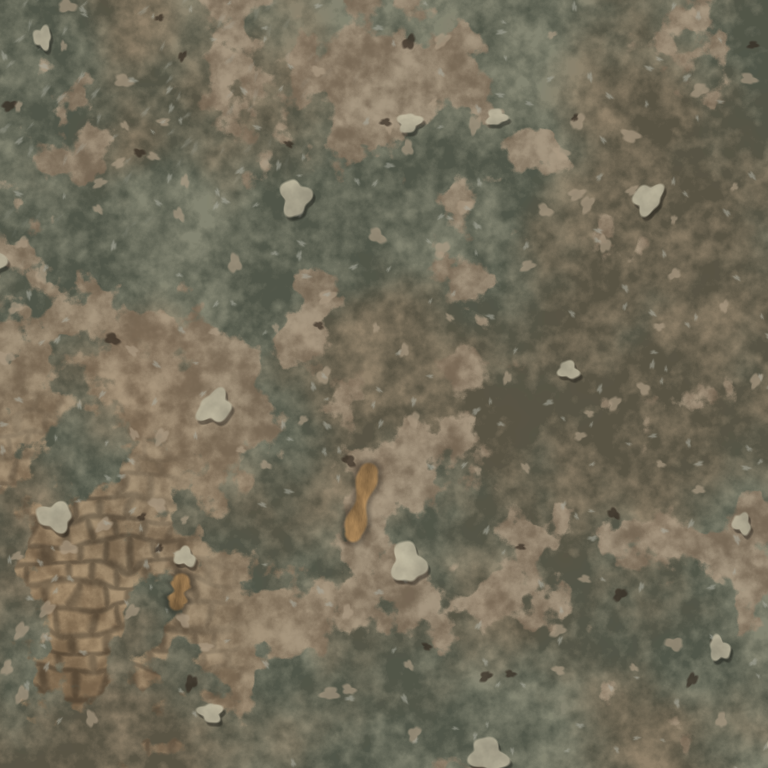
This texture is drawn by a three.js fragment shader. Its source:

```glsl
varying vec2 vUv;

const vec3 DARK_EARTH = vec3(0.335, 0.335, 0.285);
const vec3 PALE_EARTH = vec3(0.500, 0.478, 0.410);
const vec3 TAN_SHADE = vec3(0.475, 0.410, 0.335);
const vec3 TAN_LIGHT = vec3(0.670, 0.605, 0.515);
const vec3 STONE = vec3(0.700, 0.675, 0.585);
const vec3 GLINT = vec3(0.660, 0.660, 0.610);
const vec3 WOOD = vec3(0.570, 0.450, 0.300);
const vec3 PIT = vec3(0.200, 0.165, 0.130);

vec2 hash2(vec2 p) {
  vec3 q = fract(p.xyx * vec3(0.1031, 0.1030, 0.0973));
  q += dot(q, q.yzx + 33.33);
  return fract((q.xx + q.yz) * q.zy);
}

float noise(vec2 p) {
  vec2 i = floor(p), f = fract(p);
  f = f * f * (3.0 - 2.0 * f);
  float low = mix(hash2(i).x, hash2(i + vec2(1.0, 0.0)).x, f.x);
  float high = mix(hash2(i + vec2(0.0, 1.0)).x, hash2(i + 1.0).x, f.x);
  return mix(low, high, f.y);
}

float fbm(vec2 p) {
  float sum = 0.0, amp = 0.516;
  for (int i = 0; i < 5; i++) {
    sum += amp * noise(p);
    p = mat2(1.6, 1.2, -1.2, 1.6) * p + 17.3;
    amp *= 0.5;
  }
  return sum;
}

// Soft round region of influence
float clump(vec2 p, vec2 centre, vec2 radius) {
  vec2 d = (p - centre) / radius;
  return exp(-dot(d, d));
}

// Coverage of irregular chips, one per occupied cell
float chips(vec2 uv, float scale, float density, float radius, float stretch, float lean, float spread) {
  vec2 p = uv * scale, cell = floor(p);
  float nearest = 1.0;
  for (int j = -1; j <= 1; j++) {
    for (int i = -1; i <= 1; i++) {
      vec2 id = cell + vec2(float(i), float(j));
      vec2 spot = hash2(id + scale), kind = hash2(id + scale + 37.0);
      if (kind.x > density) continue;
      float angle = lean + spread * (kind.y - 0.5);
      float c = cos(angle), s = sin(angle);
      vec2 q = mat2(c, -s, s, c) * (p - id - 0.15 - 0.7 * spot);
      q.x /= stretch;
      float a = atan(q.y, q.x + 0.00001);
      float outline = 1.0 + 0.17 * sin(3.0 * a + 6.0 * spot.x) + 0.10 * sin(5.0 * a + 6.0 * spot.y);
      float size = radius * mix(0.45, 1.0, hash2(id + 71.0).x);
      nearest = min(nearest, length(q) - size * outline);
    }
  }
  float soft = 0.0018 * scale;
  return 1.0 - smoothstep(-soft, soft, nearest);
}

// Gaps between staggered, bent threads
float weaveGaps(vec2 uv, float scale) {
  vec2 p = uv * scale + 0.9 * vec2(noise(uv * 24.0), noise(uv * 24.0 + 40.0));
  p.x = p.x * 0.75 + 0.5 * mod(floor(p.y), 2.0);
  vec2 edge = 0.5 - abs(fract(p) - 0.5);
  return 1.0 - smoothstep(0.03, 0.24, min(edge.x, edge.y));
}

float twigDistance(vec2 p, vec2 a, vec2 b, float radius) {
  vec2 axis = b - a;
  float t = clamp(dot(p - a, axis) / dot(axis, axis), 0.0, 1.0);
  return length(p - a - axis * t) - radius * (0.8 + 0.25 * sin(9.0 * t));
}

vec3 ground(vec2 uv, float grain) {
  float damp = clump(uv, vec2(0.45, 0.71), vec2(0.17, 0.13)) + 0.7 * clump(uv, vec2(0.08, 0.9), vec2(0.25));
  float tone = 0.5 + 0.8 * (fbm(uv * 4.0 + 3.0) - 0.5) + 0.75 * (fbm(uv * 19.0) - 0.5);
  tone += 0.75 * (grain - 0.5) - 0.12 * damp;
  float crease = 1.0 - smoothstep(0.0, 0.07, abs(fbm(uv * 17.0 + 60.0) - 0.5));
  tone -= 0.06 * crease * noise(uv * 13.0);
  float warmth = smoothstep(0.3, 0.7, fbm(uv * 6.0 + 90.0) - 0.12 * damp);
  vec3 tint = mix(vec3(0.95, 1.005, 1.0), vec3(1.045, 0.985, 0.94), warmth);
  return mix(DARK_EARTH, PALE_EARTH, clamp((tone - 0.22) / 0.5, 0.0, 1.25)) * tint;
}

void main() {
  vec2 uv = vUv;
  float grain = fbm(uv * 75.0);
  vec3 color = ground(uv, grain);

  // Worn tan patches, thickest in the lower left
  float corner = clump(uv, vec2(0.07, 0.16), vec2(0.24, 0.32));
  float wear = 0.19 * corner + 0.12 * clump(uv, vec2(0.44, 0.29), vec2(0.26, 0.12));
  wear += 0.10 * clump(uv, vec2(0.48, 0.93), vec2(0.14)) + 0.09 * clump(uv, vec2(0.1, 0.58), vec2(0.2, 0.13));
  float ragged = 0.75 * fbm(uv * 10.0 + 8.0) + 0.25 * fbm(uv * 38.0) + wear;
  float patchMask = smoothstep(0.605, 0.655, ragged);
  float flake = smoothstep(0.25, 0.75, 0.6 * fbm(uv * 34.0 + 5.0) + 0.4 * grain);
  vec3 tan = mix(TAN_SHADE, TAN_LIGHT, flake) * mix(vec3(1.0), vec3(1.02, 0.96, 0.87), corner);
  tan *= 1.0 - 0.30 * weaveGaps(uv, 36.0) * smoothstep(0.2, 0.8, corner);
  color = mix(color, tan, 0.88 * patchMask);

  // Small chips, slanted flecks and dark pits
  color = mix(color, TAN_LIGHT, 0.65 * chips(uv, 27.0, 0.13, 0.22, 1.5, 0.4, 3.0));
  color = mix(color, GLINT, 0.55 * chips(uv, 62.0, 0.06, 0.20, 1.8, 0.6, 6.0));
  float streaked = clump(uv, vec2(0.1, 0.92), vec2(0.25, 0.2));
  color = mix(color, GLINT, 0.45 * streaked * chips(uv, 44.0, 0.30, 0.13, 2.8, 1.0, 0.9));
  color = mix(color, PIT, 0.7 * chips(uv, 23.0, 0.045, 0.17, 1.5, 0.2, 2.0));

  // Twigs with a shadowed side
  float twig = twigDistance(uv, vec2(0.46, 0.305), vec2(0.48, 0.385), 0.014);
  twig = min(twig, twigDistance(uv, vec2(0.23, 0.215), vec2(0.236, 0.242), 0.013));
  color *= 1.0 - 0.25 * (1.0 - smoothstep(0.0, 0.010, twig));
  vec3 bark = WOOD * (0.65 + 0.7 * fbm(uv * vec2(90.0, 35.0)));
  color = mix(color, bark, 1.0 - smoothstep(-0.003, 0.002, twig));

  // Pale pebbles and their shadows
  float shadow = chips(uv + vec2(-0.003, 0.005), 10.0, 0.14, 0.22, 1.25, 0.7, 3.0);
  float pebble = chips(uv, 10.0, 0.14, 0.22, 1.25, 0.7, 3.0);
  color *= 1.0 - 0.35 * shadow;
  color = mix(color, STONE * (0.82 + 0.36 * fbm(uv * 40.0)), 0.92 * pebble);

  gl_FragColor = vec4(color, 1.0);
}
```
